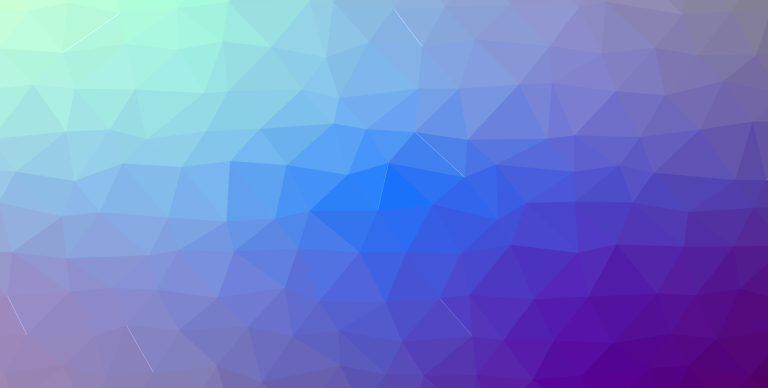
This background is drawn by a WebGL 2 fragment shader. Its source:

```glsl
#version 300 es
precision highp float;
// Low-poly gradient: a staggered lattice of jittered vertices is cut into
// triangles, each filled flat with the colour a smooth two-way ramp has at
// its centre. Coverage from edge distances keeps the borders smooth.
#define CELL vec2(0.138, 0.105)    // lattice spacing, in canvas heights
#define ORIGIN vec2(0.142, 0.034)  // lattice offset, in canvas heights
#define JITTER vec2(0.64, 0.50)    // vertex scatter, in cells
#define SHADE 0.020                // brightness spread between facets
#define SEAM_RATE 0.016            // share of facets with a pale seam
#define SEAM_GLOW 0.16             // strength of a seam

uniform vec2 u_resolution;
out vec4 fragColor;

vec2 hash2(vec2 p) {
    vec3 q = fract(p.xyx * vec3(0.1031, 0.1030, 0.0973));
    q += dot(q, q.yzx + 33.33);
    return fract((q.xx + q.yz) * q.zy);
}

// Five evenly spaced colour stops
vec3 ramp(float t, vec3 a, vec3 b, vec3 c, vec3 d, vec3 e) {
    vec4 k = clamp(4.0 * t - vec4(0.0, 1.0, 2.0, 3.0), 0.0, 1.0);
    return mix(mix(mix(mix(a, b, k.x), c, k.y), d, k.z), e, k.w);
}

// Mint, grey, mauve and purple corners around a vivid blue centre
vec3 gradient(vec2 uv) {
    float x = uv.x;
    vec3 bottom = ramp(x, vec3(0.62, 0.53, 0.71), vec3(0.50, 0.48, 0.70),
        vec3(0.35, 0.31, 0.69), vec3(0.34, 0.00, 0.60), vec3(0.32, 0.00, 0.40));
    vec3 lower = ramp(x, vec3(0.61, 0.55, 0.77), vec3(0.49, 0.53, 0.83),
        vec3(0.29, 0.36, 0.85), vec3(0.33, 0.11, 0.69), vec3(0.33, 0.05, 0.51));
    vec3 middle = ramp(x, vec3(0.58, 0.75, 0.91), vec3(0.49, 0.71, 0.93),
        vec3(0.09, 0.46, 1.00), vec3(0.30, 0.31, 0.83), vec3(0.33, 0.24, 0.64));
    vec3 upper = ramp(x, vec3(0.69, 0.95, 0.88), vec3(0.61, 0.90, 0.90),
        vec3(0.48, 0.70, 0.94), vec3(0.49, 0.50, 0.82), vec3(0.45, 0.40, 0.64));
    vec3 top = ramp(x, vec3(0.79, 1.00, 0.84), vec3(0.66, 1.00, 0.87),
        vec3(0.55, 0.72, 0.88), vec3(0.58, 0.57, 0.78), vec3(0.51, 0.50, 0.56));
    return ramp(uv.y, bottom, lower, middle, upper, top);
}

// Odd rows are shifted by half a cell
vec2 latticePoint(vec2 id) {
    vec2 jitter = (hash2(id + 17.0) - 0.5) * JITTER;
    return ORIGIN + CELL * (id + vec2(0.5 * mod(id.y, 2.0), 0.0) + jitter);
}

// Signed distance to the line a-b, positive on its left
float side(vec2 p, vec2 a, vec2 b) {
    vec2 d = normalize(b - a);
    return d.x * (p.y - a.y) - d.y * (p.x - a.x);
}

// Adds one counterclockwise facet to the weighted colour sum
void addFacet(inout vec4 sum, vec2 p, vec2 a, vec2 b, vec2 c) {
    float px = 1.0 / u_resolution.y;
    float seamDist = side(p, c, a);
    float inside = min(min(side(p, a, b), side(p, b, c)), seamDist);
    float cover = smoothstep(-0.7 * px, 0.7 * px, inside);
    if (cover <= 0.0) return;
    vec2 facetCentre = (a + b + c) / 3.0;
    vec2 rnd = hash2(facetCentre * 91.7);
    vec2 uv = facetCentre * vec2(u_resolution.y / u_resolution.x, 1.0);
    vec3 colour = gradient(uv) + SHADE * (rnd.x - 0.5);
    float seam = 1.0 - smoothstep(0.0, max(px, 0.003), abs(seamDist));
    colour += SEAM_GLOW * seam * step(rnd.y, SEAM_RATE);
    sum += vec4(colour, 1.0) * cover;
}

void main() {
    vec2 p = gl_FragCoord.xy / u_resolution.y;
    vec2 base = floor((p - ORIGIN) / CELL);
    vec4 sum = vec4(0.0);
    // Two facets per cell, split along the shorter diagonal
    for (int j = -1; j <= 1; j++) {
        for (int i = -2; i <= 1; i++) {
            vec2 id = base + vec2(float(i), float(j));
            vec2 a = latticePoint(id);
            vec2 b = latticePoint(id + vec2(1.0, 0.0));
            vec2 c = latticePoint(id + vec2(1.0, 1.0));
            vec2 d = latticePoint(id + vec2(0.0, 1.0));
            if (distance(b, d) < distance(a, c)) {
                addFacet(sum, p, a, b, d);
                addFacet(sum, p, b, c, d);
            } else {
                addFacet(sum, p, a, b, c);
                addFacet(sum, p, a, c, d);
            }
        }
    }
    fragColor = vec4(clamp(sum.rgb / max(sum.a, 0.001), 0.0, 1.0), 1.0);
}
```
